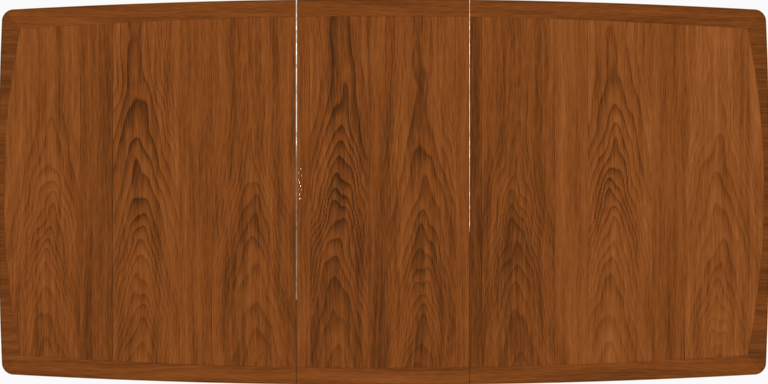
A WebGL 2 fragment shader for this texture:

```glsl
#version 300 es
precision highp float;
// A bowed walnut table top: veneer planks inside a cross-grained frame,
// divided by two leaf seams. Arched rings come from bent level sets,
// straight grain and pores from stretched cellular noise.

uniform vec2 u_resolution;
out vec4 outColor;

const vec3 PAPER = vec3(0.98);
const vec3 WALNUT_DEEP = vec3(0.27, 0.15, 0.07);
const vec3 WALNUT_MID = vec3(0.495, 0.27, 0.112);
const vec3 WALNUT_LIGHT = vec3(0.65, 0.39, 0.20);
const vec3 SEAM_DARK = vec3(0.27, 0.16, 0.10);
const float CORNER_RADIUS = 0.027;
const float RING_DENSITY = 78.0;
const float ARCH_SLOPE = 0.24;
const float FIRST_EDGE = 0.045;
const float LEFT_SEAM = 0.772;
const float RIGHT_SEAM = 1.223;

// Each plank: right edge, arch peak height (0 means straight grain), tone.
const int PLANK_COUNT = 16;
const vec3 PLANKS[PLANK_COUNT] = vec3[](
  vec3(0.208, 0.66, 0.56), vec3(0.294, 0.0, 0.43), vec3(0.469, 0.79, 0.56),
  vec3(0.552, 0.0, 0.54), vec3(0.772, 0.58, 0.48), vec3(0.807, 0.0, 0.55),
  vec3(0.958, 0.75, 0.47), vec3(1.003, 0.0, 0.42), vec3(1.188, 0.69, 0.48),
  vec3(1.223, 0.0, 0.55), vec3(1.255, 0.0, 0.36), vec3(1.445, 0.57, 0.47),
  vec3(1.531, 0.0, 0.62), vec3(1.698, 0.79, 0.64), vec3(1.784, 0.0, 0.54),
  vec3(1.95, 0.66, 0.65));

vec2 hash2(vec2 p) {
  vec3 q = fract(p.xyx * vec3(0.1031, 0.103, 0.0973));
  q += dot(q, q.yzx + 33.33);
  return fract((q.xx + q.yz) * q.zy);
}

// Distance to the nearest scattered cell point.
float cells(vec2 p) {
  vec2 base = floor(p), f = fract(p);
  float nearest = 2.0;
  for (int j = -1; j <= 1; j++)
    for (int i = -1; i <= 1; i++) {
      vec2 o = vec2(i, j);
      nearest = min(nearest, length(o + hash2(base + o) - f));
    }
  return nearest;
}

// Grain running along y, from wide bands to short pores, centred on zero.
float straightGrain(vec2 p, float seed) {
  p.x += 0.003 * sin(p.y * 7.0 + seed) + 0.002 * sin(p.y * 17.0 + seed * 2.3);
  float bands = cells(vec2(p.x * 20.0, p.y * 1.3) + seed * 5.0) - 0.45;
  float broad = cells(vec2(p.x * 52.0, p.y * 1.9) + seed * 7.0) - 0.45;
  float fine = cells(vec2(p.x * 120.0, p.y * 6.0) + seed * 13.0) - 0.45;
  float pores = cells(vec2(p.x * 200.0, p.y * 26.0) + seed * 3.0) - 0.45;
  return 0.22 * bands + 0.24 * broad + 0.2 * fine + 0.2 * pores;
}

// Growth rings: x = dark lines, y = soft bands that follow the same arches.
vec2 archRings(vec2 p, float centre, float peak, float seed) {
  float dx = p.x - centre + 0.008 * sin(p.y * 5.0 + seed)
           + 0.003 * sin(p.y * 19.0 + seed * 3.0);
  float rise = p.y - peak;
  float below = 0.5 * (rise - sqrt(rise * rise + 0.004));
  float level = sqrt(dx * dx + 0.0008) + ARCH_SLOPE * below;
  level += 0.002 * sin(p.y * 31.0 + p.x * 60.0 + seed)
         + 0.0016 * sin(p.x * 140.0 - p.y * 23.0 + seed * 2.0)
         + 0.009 * cells(vec2(p.x * 26.0, p.y * 9.0) + seed);
  float phase = fract(level * RING_DENSITY + 0.9 * sin(level * 37.0 + seed));
  float ring = phase * phase * (1.0 - smoothstep(0.84, 1.0, phase));
  return vec2(ring * exp(-dx * dx * 110.0), sin(level * 95.0 + seed));
}

vec3 walnut(float tone) {
  vec3 c = mix(WALNUT_DEEP, WALNUT_MID, clamp(tone / 0.5, 0.0, 1.0));
  return mix(c, WALNUT_LIGHT, clamp((tone - 0.5) / 0.6, 0.0, 1.0));
}

// Coverage of a vertical line of the given half width.
float lineMask(float x, float halfWidth, float px) {
  return 1.0 - smoothstep(halfWidth - 0.5 * px, halfWidth + 0.5 * px, abs(x));
}

void main() {
  vec2 p = gl_FragCoord.xy / u_resolution * vec2(2.0, 1.0);
  float px = 1.0 / u_resolution.y;
  vec2 c = p - vec2(1.0, 0.5), c2 = c * c;

  // Bowed outline and inner edge of the frame
  vec2 outer = abs(c) - vec2(1.004 - 0.048 * c2.y, 0.502 - 0.029 * c2.x);
  vec2 inner = abs(c) - vec2(0.99 - 0.24 * c2.y, 0.458 - 0.037 * c2.x);
  vec2 q = outer + CORNER_RADIUS;
  float edge = length(max(q, 0.0)) + min(max(q.x, q.y), 0.0) - CORNER_RADIUS;
  float frameEdge = max(inner.x, inner.y);

  // Find the plank under this point
  float left = FIRST_EDGE, seed = 1.0;
  vec3 plank = PLANKS[0];
  for (int i = 1; i < PLANK_COUNT; i++)
    if (p.x > PLANKS[i - 1].x) {
      left = PLANKS[i - 1].x; plank = PLANKS[i]; seed = float(i) + 1.0;
    }
  float peak = plank.y;
  float tone = plank.z + straightGrain(p, seed) + 0.08 * c.y;
  if (peak > 0.0) {
    float drop = p.y - peak + 0.16;
    float figure = smoothstep(0.62, 0.78, peak);
    float fade = 0.4 + 0.6 * exp(-9.0 * drop * drop);
    float centre = mix(left, plank.x, 0.5 - 0.13 * smoothstep(0.76, 0.79, peak));
    vec2 rings = archRings(p, centre, peak, seed);
    float core = exp(-pow((p.x - centre) * 22.0, 2.0) - 14.0 * drop * drop);
    tone += 0.05 + 0.06 * rings.y - 0.1 * figure * core;
    tone -= mix(0.3, 0.55, figure) * fade * rings.x;
  }
  tone -= 0.06 * lineMask(p.x - plank.x, 0.002, px);

  // Cross-grained frame
  float frameTone = mix(0.47, 0.38, step(inner.y, inner.x));
  frameTone += 0.8 * straightGrain(p.yx, 31.0);
  tone = mix(tone, frameTone, smoothstep(-px, px, frameEdge));
  tone -= 0.05 * lineMask(frameEdge, 0.002, px);
  vec3 color = walnut(tone) * (1.0 - 0.15 * smoothstep(-0.006, 0.0, edge));

  // Leaf seams: dark gaps, with paper showing through the upper parts
  float leftLine = lineMask(p.x - LEFT_SEAM, 0.0022, px);
  float rightLine = lineMask(p.x - RIGHT_SEAM, 0.0016, px);
  color = mix(color, SEAM_DARK, 0.5 * max(leftLine, rightLine));
  float chips = 0.5 + 0.5 * hash2(vec2(floor(p.y * 90.0), 2.0)).x;
  float leftGap = mix(0.35 * step(0.22, p.y), 1.0, smoothstep(0.59, 0.64, p.y));
  float rightGap = 0.8 * smoothstep(0.39, 0.41, p.y);
  color = mix(color, PAPER, chips * max(leftLine * leftGap, rightLine * rightGap));

  // Small chips beside the left seam
  float speck = 1.0 - smoothstep(0.12, 0.3, cells(p * vec2(150.0, 75.0)));
  float speckZone = lineMask(p.x - 0.781, 0.004, px) * lineMask(p.y - 0.525, 0.045, px);
  color = mix(color, PAPER, 0.8 * speck * speckZone);

  outColor = vec4(mix(color, PAPER, smoothstep(-px, px, edge)), 1.0);
}
```
